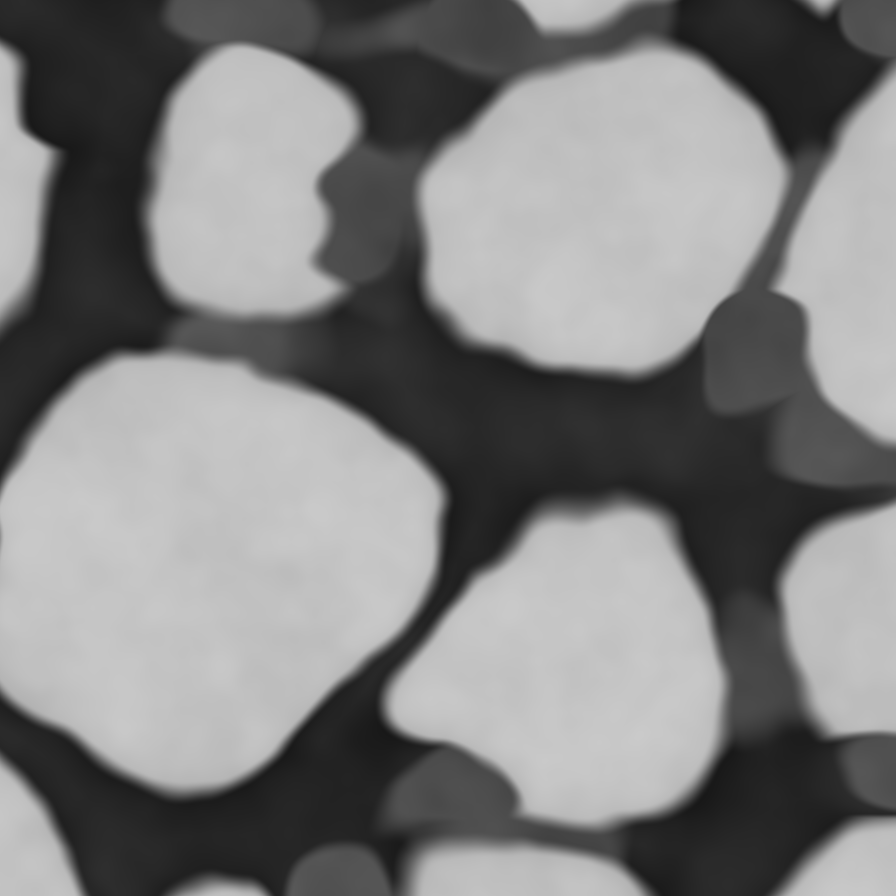
A WebGL 2 fragment shader for this texture:

```glsl
#version 300 es
precision highp float;

uniform vec2 u_resolution;
out vec4 fragColor;

const float CELLS = 2.4;            // grain cells across the canvas
const vec2 LAYOUT_OFFSET = vec2(7.95, 4.675);
const float JITTER = 0.55;          // spread of grain centres
const float SIZE_SPREAD = 0.3;      // variation of grain radius
const float ROUNDING = 0.155;       // softness of grain corners
const vec2 INSET = vec2(-0.035, 0.025); // gap left around grains
const float EDGE = 0.025;           // half width of the blurred outline
const float CEMENT_GAP = 0.09;      // widest gap bridged by cement
const float GRAIN_TONE = 0.765;
const float CEMENT_TONE = 0.3;
const float PORE_TONE = 0.175;

uvec3 scramble(uvec3 v) {
  v = v * 1664525u + 1013904u;
  v.x += v.y * v.z; v.y += v.z * v.x; v.z += v.x * v.y;
  v ^= v >> 16u;
  v.x += v.y * v.z; v.y += v.z * v.x; v.z += v.x * v.y;
  return v;
}

vec3 hash3(ivec2 cell, uint seed) {
  uvec3 bits = scramble(uvec3(uvec2(cell), seed));
  return vec3(bits >> 8u) / 16777216.0;
}

float noise(vec2 p, uint seed) {
  ivec2 i = ivec2(floor(p));
  vec2 f = fract(p);
  vec2 u = f * f * f * (f * (f * 6.0 - 15.0) + 10.0);
  float a = hash3(i, seed).x;
  float b = hash3(i + ivec2(1, 0), seed).x;
  float c = hash3(i + ivec2(0, 1), seed).x;
  float d = hash3(i + ivec2(1, 1), seed).x;
  return mix(mix(a, b, u.x), mix(c, d, u.x), u.y);
}

// Layered noise centred on zero
float fbm(vec2 p, uint seed, uint octaves) {
  float sum = 0.0;
  float gain = 0.55;
  for (uint octave = 0u; octave < octaves; octave++) {
    sum += gain * (noise(p, seed + octave) - 0.5);
    p = mat2(1.6, 1.2, -1.2, 1.6) * p;
    gain *= 0.45;
  }
  return sum;
}

// Grain centre in xy, radius bias in z
vec3 grainSeed(ivec2 cell) {
  vec3 h = hash3(cell, 11u) - 0.5;
  return vec3(vec2(cell) + 0.5 + JITTER * h.xy, SIZE_SPREAD * h.z);
}

// Depth inside one rounded grain, negative outside
float grainDepth(vec2 p, ivec2 cell) {
  vec3 self = grainSeed(cell);
  float sum = 0.0;
  for (int y = -2; y <= 2; y++) {
    for (int x = -2; x <= 2; x++) {
      if (x == 0 && y == 0) continue;
      vec3 other = grainSeed(cell + ivec2(x, y));
      vec2 span = other.xy - self.xy;
      float len = length(span);
      float side = 0.5 * (len + self.z - other.z) - dot(p - self.xy, span / len);
      sum += exp(-side / ROUNDING);
    }
  }
  float inset = mix(INSET.x, INSET.y, hash3(cell, 23u).x);
  return -ROUNDING * log(sum) - inset;
}

// Depths of the two closest grains
vec2 closestGrains(vec2 p) {
  ivec2 home = ivec2(floor(p));
  vec2 best = vec2(-9.0);
  for (int y = -1; y <= 1; y++) {
    for (int x = -1; x <= 1; x++) {
      float depth = grainDepth(p, home + ivec2(x, y));
      if (depth > best.x) best = vec2(depth, best.x);
      else best.y = max(best.y, depth);
    }
  }
  return best;
}

void main() {
  vec2 uv = gl_FragCoord.xy / min(u_resolution.x, u_resolution.y);
  vec2 p = uv * CELLS + LAYOUT_OFFSET;

  // Uneven outlines
  vec2 warp = vec2(fbm(p * 2.0, 31u, 3u), fbm(p * 2.0, 41u, 3u));
  vec2 ripple = vec2(noise(p * 12.0, 51u), noise(p * 12.0, 52u)) - 0.5;
  vec2 depths = closestGrains(p + 0.24 * warp + 0.014 * ripple);

  // Shallow hollows worn into the rims
  float hollow = smoothstep(0.6, 0.95, noise(p * vec2(2.6, 3.4), 61u));
  float rim = 1.0 - smoothstep(0.0, 0.3, depths.x);
  float depth = depths.x - 0.12 * hollow * rim;
  float grain = smoothstep(-EDGE, EDGE, depth);

  // Dark pores with cloudy tone and a shadow along the rims
  float cloud = fbm(p * 2.8, 71u, 3u);
  float streak = noise(mat2(0.8, 0.6, -0.6, 0.8) * p * vec2(4.0, 11.0), 81u) - 0.5;
  float fine = fbm(uv * 28.0, 91u, 2u);
  float shadow = exp(-max(-depth, 0.0) / 0.06);
  float pore = PORE_TONE + 0.11 * cloud + 0.015 * streak + 0.02 * fine - 0.07 * shadow;

  // Grey cement bridging narrow gaps and filling hollows
  float gap = -(depths.x + depths.y);
  float limit = CEMENT_GAP + 0.36 * fbm(p * 1.9, 101u, 3u) + 0.15 * hollow;
  float cement = smoothstep(-0.02, 0.045, limit - gap);
  float cementTone = CEMENT_TONE + 0.16 * fbm(p * 4.0, 111u, 3u) + 0.02 * fine;

  // Pale grains with faint mottling, dimmer at the rim
  float grainTone = GRAIN_TONE + 0.06 * fbm(p * 4.0, 121u, 2u) + 0.045 * fine;
  grainTone -= 0.08 * exp(-max(depth, 0.0) / 0.03);

  float tone = mix(mix(pore, cementTone, cement), grainTone, grain);
  fragColor = vec4(vec3(tone), 1.0);
}
```
